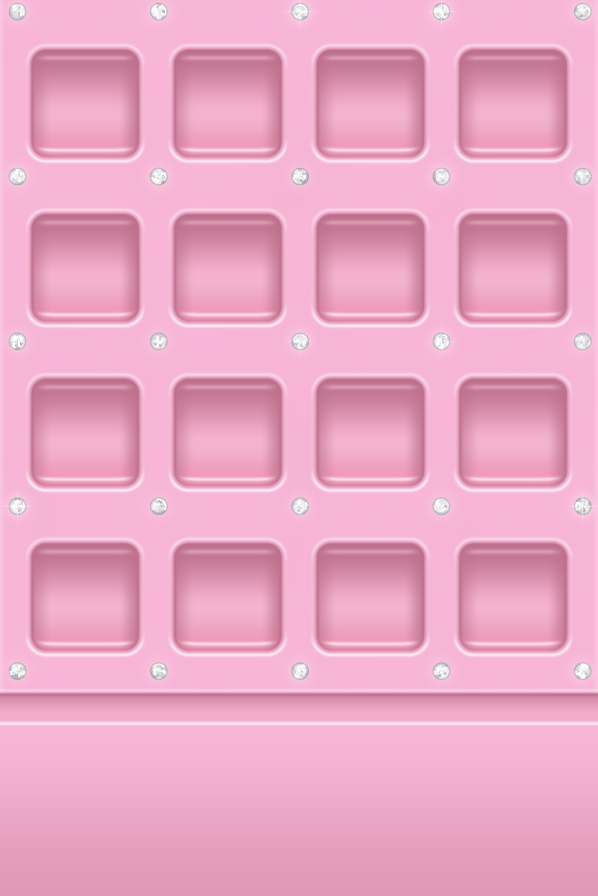
This pattern is drawn by a Shadertoy shader. Its source:

```glsl
const vec3 PANEL = vec3(0.97, 0.71, 0.84);
const vec3 MID_PINK = vec3(0.92, 0.64, 0.76);
const vec3 SHADE = vec3(0.74, 0.44, 0.55);
const vec3 SHINE = vec3(0.99, 0.92, 0.965);

float hash(vec2 p) {
    return fract(sin(dot(p, vec2(127.1, 311.7))) * 43758.5);
}

vec2 gradientAt(vec2 cell) {
    float angle = 6.2832 * hash(cell);
    return vec2(cos(angle), sin(angle));
}

float gradientNoise(vec2 p) {
    vec2 i = floor(p), f = fract(p), e = vec2(0.0, 1.0);
    vec2 u = f * f * f * (f * (f * 6.0 - 15.0) + 10.0);
    float low = mix(dot(gradientAt(i), f), dot(gradientAt(i + e.yx), f - e.yx), u.x);
    float high = mix(dot(gradientAt(i + e), f - e), dot(gradientAt(i + e.yy), f - e.yy), u.x);
    return mix(low, high, u.y);
}

float roundedBox(vec2 p, vec2 halfSize, float radius) {
    vec2 q = abs(p) - halfSize + radius;
    return length(max(q, 0.0)) + min(max(q.x, q.y), 0.0) - radius;
}

// Soft line centred on zero
float line(float d, float width) {
    return exp(-d * d / (width * width));
}

// Nearest member of a finite grid
vec2 nearestCell(vec2 p, vec2 first, vec2 pitch, float last) {
    return clamp(round((p - first) / pitch), 0.0, last);
}

// Concave back wall of a recess; t runs from top (-1) to bottom (1)
vec3 recessColor(vec2 t) {
    vec3 col = mix(SHADE, vec3(0.93, 0.66, 0.775), smoothstep(-0.95, 0.12, t.y));
    col = mix(col, vec3(0.965, 0.72, 0.825), 0.7 * line(t.y - 0.2, 0.24));
    col = mix(col, vec3(0.94, 0.6, 0.72), smoothstep(0.4, 0.85, t.y));
    float sides = smoothstep(0.58, 0.97, abs(t.x));
    return mix(col, SHADE, sides * (t.x > 0.0 ? 0.75 : 0.55));
}

vec3 drawRecess(vec3 col, vec2 p, float halfSize, float pixel) {
    float d = roundedBox(p, vec2(halfSize), 0.027);
    vec2 t = p / halfSize;
    float top = smoothstep(0.55, 0.95, -t.y);
    float bottom = smoothstep(0.6, 0.95, t.y);
    float inside = smoothstep(pixel, -pixel, d + 0.003);

    // Outer bevel
    col = mix(col, MID_PINK, 0.55 * line(d - 0.001, 0.006));
    col = mix(col, SHINE, (0.18 + 0.42 * top + 0.75 * bottom) * line(d - 0.0045, 0.0032));
    col = mix(col, recessColor(t), inside);

    // Groove and inner lip
    col = mix(col, SHADE, (0.78 - 0.35 * bottom) * line(d + 0.004, 0.0035));
    float fade = smoothstep(0.94, 0.65, abs(t.x));
    float topLip = line(t.y + 0.82, 0.045) * fade;
    float bottomLip = line(t.y - 0.85 + 0.08 * pow(abs(t.x), 6.0), 0.035) * fade;
    col = mix(col, vec3(0.95, 0.73, 0.82), 0.55 * topLip);
    return mix(col, SHINE, 0.8 * bottomLip);
}

vec3 drawGem(vec3 col, vec2 p, vec2 id, float radius, float pixel) {
    float r = length(p) / radius;
    float angle = atan(p.y, p.x);
    float sparkle = hash(id + 3.7);

    // Halo and metal seat
    col = mix(col, SHINE, (0.3 + 0.45 * sparkle) * exp(-0.75 * r * r));
    float disc = smoothstep(pixel, -pixel, (r - 1.0) * radius);

    // Faceted crown, alternating light and dark wedges
    float ring = floor(r * 3.0);
    float wedge = floor((angle / 6.2832 + 0.5) * 10.0 + 0.5 * ring);
    float facet = hash(vec2(mod(wedge, 10.0), ring) + 11.0 * id);
    float gray = mix(0.66, 1.0, sqrt(facet));
    gray = mix(gray, 0.58, 0.7 * smoothstep(0.76, 1.0, r));
    gray = mix(gray, 1.0, 0.8 * line(length(p / radius + vec2(0.25, 0.2)), 0.35));
    col = mix(col, vec3(gray, gray, gray + 0.012), disc);

    // Cross-shaped glint
    float rays = line(p.x, 0.0012) * line(p.y, 0.018) + line(p.y, 0.0012) * line(p.x, 0.018);
    return mix(col, vec3(1.0), 0.65 * smoothstep(0.55, 1.0, sparkle) * min(rays, 1.0));
}

// Shadowed ledge and lower board
vec3 drawShelf(vec3 col, float y, float edge, float pixel) {
    float fall = smoothstep(edge + 0.055, 1.5, y);
    vec3 board = mix(PANEL, vec3(0.875, 0.605, 0.72), fall);
    vec3 ledge = mix(vec3(0.83, 0.54, 0.65), vec3(0.95, 0.68, 0.8), smoothstep(0.0, 0.035, y - edge));
    float ledgeEnd = edge + 0.049;
    vec3 lower = mix(ledge, board, smoothstep(-pixel, pixel, y - ledgeEnd));
    col = mix(col, SHINE, 0.5 * line(y - edge + 0.006, 0.0025));
    col = mix(col, lower, smoothstep(-pixel, pixel, y - edge));
    col = mix(col, SHADE, 0.9 * line(y - edge - 0.001, 0.0035));
    return mix(col, SHINE, 0.95 * line(y - ledgeEnd, 0.003));
}

void mainImage(out vec4 fragColor, in vec2 fragCoord) {
    vec2 uv = fragCoord / iResolution.xy;
    vec2 p = vec2(uv.x, 1.5 * (1.0 - uv.y));
    float pixel = 0.75 / iResolution.x;
    vec3 col = PANEL + 0.008 * gradientNoise(p * 7.0);
    col = mix(col, SHINE, 0.3 * line(min(p.x, 1.0 - p.x), 0.006));

    vec2 recessFirst = vec2(0.1425, 0.173), recessPitch = vec2(0.2385, 0.2755);
    vec2 recessId = nearestCell(p, recessFirst, recessPitch, 3.0);
    col = drawRecess(col, p - recessFirst - recessId * recessPitch, 0.0925, pixel);
    col = drawShelf(col, p.y, 1.162, pixel);

    vec2 gemFirst = vec2(0.0293, 0.0195), gemPitch = vec2(0.2363, 0.276);
    vec2 gemId = nearestCell(p, gemFirst, gemPitch, 4.0);
    col = drawGem(col, p - gemFirst - gemId * gemPitch, gemId, 0.0147, pixel);
    fragColor = vec4(col, 1.0);
}
```
